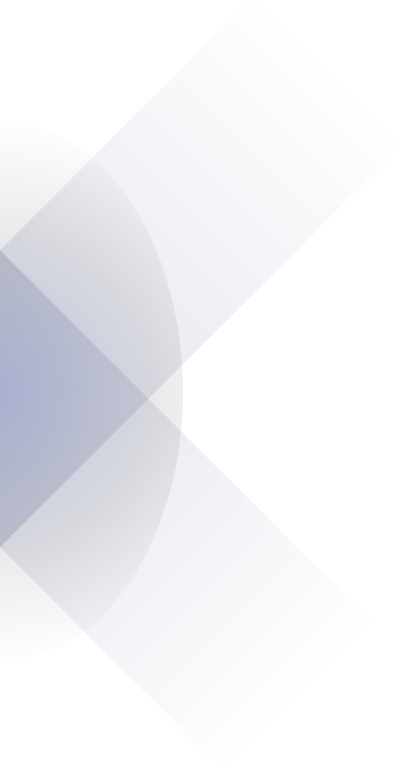
Reproduce this background procedurally as a WebGL 2 fragment shader.

```glsl
#version 300 es
precision highp float;
// Two pale diagonal bands crossing over a soft blue-grey half ellipse on white.
uniform vec2 u_resolution;
out vec4 fragColor;

// Coverage of a shape from its signed distance (positive inside)
float coverage(float dist) {
    return clamp(dist * u_resolution.y + 0.5, 0.0, 1.0);
}

// Multiplying tint of a 45 degree band that fades out along its length
vec3 bandTint(float across, float along, float fadeEnd) {
    float inside = coverage((0.1934 - abs(across)) * 0.7071);
    float strength = 0.11 * max(1.0 - along / fadeEnd, 0.0);
    return 1.0 - vec3(1.0, 0.95, 0.67) * strength * inside;
}

// Approximate signed distance to an ellipse, positive inside
float ellipseDistance(vec2 p, vec2 radii) {
    float k = length(p / radii);
    float slope = length(p / (radii * radii));
    return k * (1.0 - k) / max(slope, 0.0001);
}

// Blue core turning grey, then fading to white
vec3 glowTint(float r) {
    vec3 core = vec3(0.84, 0.855, 0.95);
    vec3 middle = vec3(0.885, 0.895, 0.925);
    vec3 rim = vec3(0.91, 0.911, 0.917);
    vec3 tint = mix(core, middle, clamp(r / 0.122, 0.0, 1.0));
    tint = mix(tint, rim, clamp((r - 0.122) / 0.073, 0.0, 1.0));
    return mix(tint, vec3(1.0), clamp((r - 0.195) / 0.163, 0.0, 1.0));
}

void main() {
    vec2 p = gl_FragCoord.xy / u_resolution.y;
    vec3 color = vec3(1.0);

    // Half ellipse with a circular glow, centred on the left edge
    vec2 fromGlow = p - vec2(0.0, 0.4902);
    float inEllipse = coverage(ellipseDistance(fromGlow, vec2(0.2383, 0.3516)));
    color *= mix(vec3(1.0), glowTint(length(fromGlow)), inEllipse);

    // Rising and falling bands
    vec2 q = p - vec2(0.0, 0.4808);
    float rising = q.x + q.y;
    float falling = q.x - q.y;
    color *= bandTint(falling, rising, 0.872);
    color *= bandTint(rising, falling, 0.79);

    fragColor = vec4(color, 1.0);
}
```
